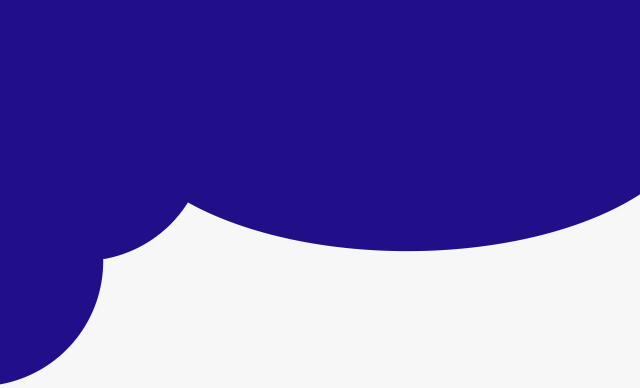
Reproduce this background procedurally as a Shadertoy shader.

```glsl
const vec3 INDIGO = vec3(0.130, 0.059, 0.541);
const vec3 PAPER  = vec3(0.969);

// Lobe centres and radii, in units of the canvas height
const vec2 LEFT_CENTER  = vec2(-0.0566, 0.3269);
const vec2 MID_CENTER   = vec2(0.2112, 0.6499);
const vec2 WIDE_CENTER  = vec2(1.0495, 0.7226);
const vec2 ROUND_RADII  = vec2(0.3226);
const vec2 WIDE_RADII   = vec2(0.7527, 0.3699);
const float EDGE_PIXELS = 1.0;

// Approximate signed distance to an ellipse whose upper half extends upward forever
float hangingLobe(vec2 p, vec2 center, vec2 radii) {
    vec2 q = p - center;
    q.y = min(q.y, 0.0);
    float scaled = length(q / radii);
    float slope = length(q / (radii * radii));
    return scaled * (scaled - 1.0) / max(slope, 1e-4);
}

void mainImage(out vec4 fragColor, in vec2 fragCoord) {
    vec2 p = fragCoord / iResolution.y;

    // Union of the three lobes
    float cloud = hangingLobe(p, LEFT_CENTER, ROUND_RADII);
    cloud = min(cloud, hangingLobe(p, MID_CENTER, ROUND_RADII));
    cloud = min(cloud, hangingLobe(p, WIDE_CENTER, WIDE_RADII));

    // Antialiased fill
    float coverage = clamp(0.5 - cloud * iResolution.y / EDGE_PIXELS, 0.0, 1.0);
    fragColor = vec4(mix(PAPER, INDIGO, coverage), 1.0);
}
```
